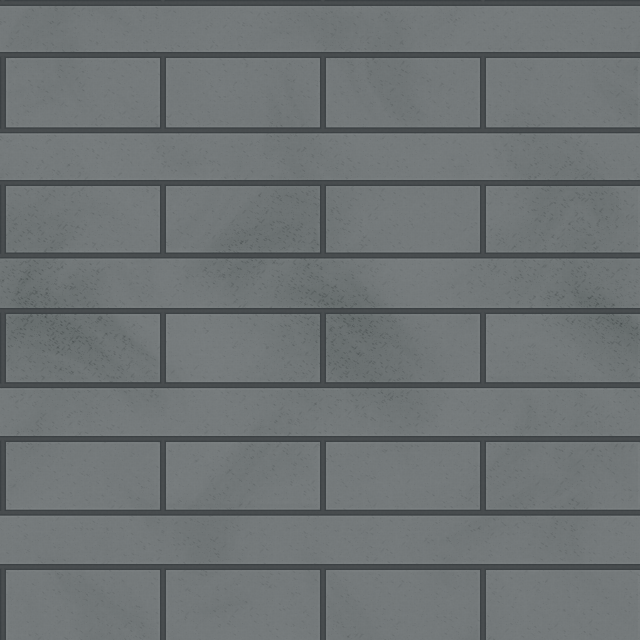
This texture is drawn by a three.js fragment shader. Its source:

```glsl
varying vec2 vUv;

vec2 hash2(vec2 p) {
  vec3 q = fract(p.xyx * vec3(0.1031, 0.1030, 0.0973));
  q += dot(q, q.yzx + 33.33);
  return fract((q.xx + q.yz) * q.zy);
}

// Distance to the nearest cell point, with that cell's random value
vec2 cellular(vec2 p) {
  vec2 cell = floor(p);
  vec2 nearest = vec2(9.0, 0.0);
  for (int y = -1; y <= 1; y++) {
    for (int x = -1; x <= 1; x++) {
      vec2 id = cell + vec2(float(x), float(y));
      float d = length(id + 0.15 + 0.7 * hash2(id) - p);
      if (d < nearest.x) nearest = vec2(d, hash2(id + 71.0).x);
    }
  }
  return nearest;
}

// Warped, layered sines, about -1 to 1
float clouds(vec2 p) {
  float sum = 0.0;
  float weight = 0.5;
  for (int i = 0; i < 5; i++) {
    p += 0.6 * sin(p.yx * 1.3 + float(i) * 1.9);
    sum += weight * sin(p.x) * sin(p.y + 0.7);
    p = mat2(1.5, 1.1, -1.1, 1.5) * p + 2.3;
    weight *= 0.62;
  }
  return sum;
}

// Small marks, stretched along a slanted direction
float marks(vec2 p, float angle, vec2 scale, float density) {
  float c = cos(angle), s = sin(angle);
  vec2 mark = cellular(mat2(c, -s, s, c) * p * scale.y * vec2(scale.x, 1.0));
  return (1.0 - smoothstep(0.08, 0.42, mark.x)) * smoothstep(1.0 - density, 1.05 - density, mark.y);
}

void main() {
  vec2 p = vec2(vUv.x, 1.0 - vUv.y);

  // Five courses, each a plain band above a row of bricks
  float course = min(floor((p.y + 0.013) * 5.0), 4.0);
  float bandTop = 0.0046 + 0.1991 * course - (course == 2.0 ? 0.0036 : 0.0);
  float bandBottom = 0.0859 + 0.2 * course;
  float horizontal = min(abs(p.y - bandTop), abs(p.y - bandBottom));

  // Upright joints cut only the brick rows
  float column = (p.x - 0.0046) * 4.0;
  float upright = abs(fract(column + 0.5) - 0.5) / 4.0;
  bool inBand = p.y > bandTop && p.y < bandBottom;
  float joint = inBand ? horizontal : min(horizontal, upright);

  // Stains gather around the middle courses
  float cloud = clouds(p * 13.0);
  float middle = exp(-pow((p.y - 0.47) / 0.17, 2.0));
  float stain = middle * (0.5 + 0.5 * cos((p.x - 0.065) * 14.8 + 2.0 * sin(p.y * 19.0) * 0.3));
  stain = clamp(stain * (0.65 + 0.5 * cloud) + 0.22 * smoothstep(0.0, 0.7, cloud), 0.0, 1.0);

  // Worn brick face
  vec2 brickId = vec2(inBand ? 9.0 : floor(column), course);
  vec3 face = vec3(0.460, 0.480, 0.485);
  face += 0.008 * (hash2(brickId + 5.0).x - 0.5) - 0.008 * cloud;
  face += 0.014 * (cellular(p * 260.0).x - 0.45);
  face += 0.010 * (cellular(p * vec2(95.0, 130.0) + 40.0).x - 0.45);
  face -= stain * vec3(0.050, 0.044, 0.048);
  float wear = marks(p, 0.6, vec2(0.45, 240.0), 0.10 + 0.35 * stain);
  wear += 0.8 * marks(p + 3.0, -0.8, vec2(0.35, 190.0), 0.05 + 0.18 * stain);
  wear += 0.6 * marks(p + 7.0, 0.2, vec2(0.8, 330.0), 0.14 + 0.25 * stain);
  face -= wear * (0.030 + 0.030 * stain);
  face += 0.022 * exp(-pow((joint - 0.0062) / 0.0010, 2.0));

  // Joint with a lighter core and dark rims
  vec3 rimColor = vec3(0.235, 0.255, 0.265);
  vec3 coreColor = vec3(0.283, 0.300, 0.308);
  vec3 mortar = mix(coreColor, rimColor, smoothstep(0.0016, 0.0036, joint));
  mortar += 0.012 * (cellular(p * 200.0 + 11.0).x - 0.45);

  vec3 color = mix(mortar, face, smoothstep(0.0038, 0.0054, joint));
  gl_FragColor = vec4(color, 1.0);
}
```
